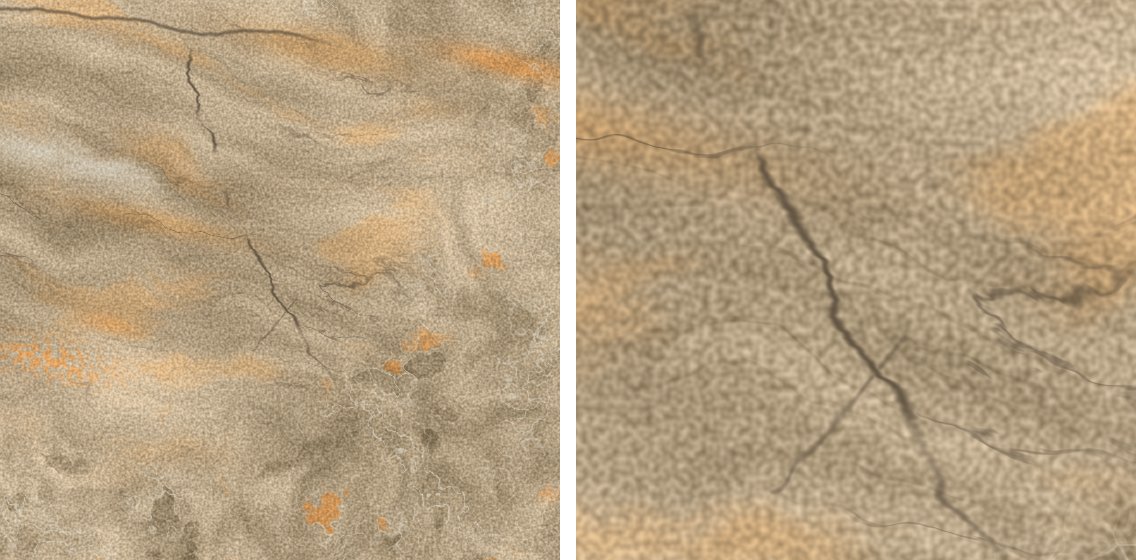
Left: the whole. Right: its middle third, enlarged.
Write a WebGL 1 fragment shader that draws this texture.

```glsl
precision highp float;
uniform vec2 u_resolution;

#define STONE_DARK vec3(0.54, 0.47, 0.36)
#define STONE_LIGHT vec3(0.86, 0.78, 0.66)
#define OCHRE vec3(0.80, 0.63, 0.42)
#define RUST vec3(0.83, 0.58, 0.32)
#define CALCITE vec3(0.91, 0.87, 0.79)
#define FISSURE vec3(0.33, 0.28, 0.22)
#define DIP 0.22
#define GRAIN 0.5
#define STRATA_CONTRAST 0.42
#define CLAST_SCALE 21.0

float hash(vec2 p) {
  vec3 h = fract(vec3(p.xyx) * 0.1031);
  h += dot(h, h.yzx + 33.33);
  return fract((h.x + h.y) * h.z);
}

float corner(vec2 cell, vec2 offset) {
  float angle = 6.2832 * hash(cell);
  return dot(vec2(cos(angle), sin(angle)), offset);
}

// Gradient noise, about -0.7 to 0.7
float noise(vec2 p) {
  vec2 i = floor(p), f = fract(p);
  vec2 u = f * f * f * (f * (f * 6.0 - 15.0) + 10.0);
  vec2 e = vec2(1.0, 0.0);
  return mix(mix(corner(i, f), corner(i + e, f - e), u.x),
             mix(corner(i + e.yx, f - e.yx), corner(i + 1.0, f - 1.0), u.x), u.y);
}

float fbm(vec2 p) {
  float sum = 0.0, amp = 1.0;
  for (int k = 0; k < 5; k++) {
    sum += amp * noise(p);
    p = mat2(1.6, 1.2, -1.2, 1.6) * p + 7.3;
    amp *= 0.5;
  }
  return sum;
}

// Cell centre distance, border distance and cell id
vec3 voronoi(vec2 p) {
  vec2 i = floor(p);
  float near = 9.0, second = 9.0, id = 0.0;
  for (int y = -1; y <= 1; y++)
    for (int x = -1; x <= 1; x++) {
      vec2 c = i + vec2(float(x), float(y));
      float d = length(c + vec2(hash(c), hash(c + 57.0)) - p);
      if (d < near) { second = near; near = d; id = hash(c + 113.0); }
      else second = min(second, d);
    }
  return vec3(near, second - near, id);
}

float thread(float v, float width) { return 1.0 - smoothstep(0.0, width, abs(v)); }

vec2 toBed(vec2 p) { return mat2(cos(DIP), sin(DIP), -sin(DIP), cos(DIP)) * p; }

// Soft lens lying along the bedding
float lens(vec2 p, vec2 centre, vec2 radius) {
  vec2 d = toBed(p - centre) / radius;
  return exp(-dot(d, d));
}

float segment(vec2 p, vec2 a, vec2 b) {
  vec2 ab = b - a;
  return length(p - a - ab * clamp(dot(p - a, ab) / dot(ab, ab), 0.0, 1.0));
}

void main() {
  vec2 p = gl_FragCoord.xy / u_resolution.y;
  vec2 warp = vec2(fbm(p * 3.0), fbm(p * 3.0 + 17.0));
  vec2 jitter = vec2(noise(p * 45.0), noise(p * 45.0 + 31.0));

  // Broken stone lies to the right, along the bottom and in the top corner
  float side = max(max(p.x - 0.8 * p.y - 0.3, 0.25 - p.y), 0.6 * (p.x - 0.5) + p.y - 0.95);
  float breccia = smoothstep(-0.1, 0.14, side + 0.12 * warp.x);
  float bedded = 1.0 - breccia;

  // Bedding and its dark seams
  vec2 bed = toBed(p) + vec2(0.0, 0.07 * warp.y);
  float strata = fbm(bed * vec2(2.5, 15.0));
  float wrinkle = 0.3 * fbm(bed * vec2(9.0, 32.0));
  float seam = thread(noise(bed * vec2(2.0, 11.0) + 5.0) + wrinkle, 0.04)
             * smoothstep(0.0, 0.35, noise(bed * vec2(3.0, 7.0) + 40.0));
  float hairline = thread(noise(bed * vec2(4.0, 25.0) + 61.0) + wrinkle, 0.09)
                 * smoothstep(-0.1, 0.3, noise(bed * vec2(4.0, 9.0) + 23.0));

  // Clasts and their borders
  vec3 clast = voronoi(p * CLAST_SCALE + warp * 1.5 + jitter * 0.5);
  vec3 block = voronoi(p * CLAST_SCALE * 0.5 + warp + jitter * 0.3);
  vec3 crumb = voronoi(p * CLAST_SCALE * 2.6 + jitter);
  float cluster = smoothstep(0.0, 0.35, fbm(p * 4.5 + 30.0));
  float shadowed = smoothstep(0.6, 0.75, clast.z) * smoothstep(0.03, 0.2, clast.y)
                 + 0.6 * smoothstep(0.6, 0.7, block.z) * smoothstep(0.02, 0.12, block.y);

  // Stone tone
  float grain = noise(p * 235.0) + 0.7 * noise(p * 150.0 + 11.0);
  float tone = 0.55 + 0.33 * fbm(p * 2.5 + 9.0) + GRAIN * grain;
  tone += mix(STRATA_CONTRAST * strata, 0.4 * fbm(p * 14.0 + warp * 2.0), breccia);
  tone -= 0.35 * shadowed * cluster * breccia + 0.22 * hairline * bedded;
  tone += 0.16 * thread(crumb.y, 0.16) * breccia * smoothstep(-0.1, 0.3, noise(p * 7.0));
  vec3 color = mix(STONE_DARK, STONE_LIGHT, clamp(tone, -0.25, 1.15));
  float shade = 0.78 + 0.4 * clamp(tone, 0.0, 1.0);

  // Ochre beds and rusty spots
  float ochre = 0.6 * smoothstep(0.05, 0.5, fbm(bed * vec2(3.0, 9.0) + 70.0)) * bedded;
  ochre += lens(p, vec2(0.27, 0.605), vec2(0.16, 0.02)) + lens(p, vec2(0.58, 0.91), vec2(0.15, 0.03));
  color = mix(color, OCHRE * shade, min(ochre, 0.8));
  float speckle = smoothstep(-0.1, 0.3, noise(p * 75.0) + 0.4 * strata);
  float rust = lens(p, vec2(0.08, 0.36), vec2(0.12, 0.035)) * speckle
             + lens(p, vec2(0.91, 0.885), vec2(0.12, 0.022))
             + 0.6 * lens(p, vec2(0.2, 0.42), vec2(0.05, 0.015));
  rust += (1.0 - smoothstep(0.08, 0.14, clast.z)) * (1.0 - smoothstep(0.25, 0.5, clast.x))
        * breccia * smoothstep(-0.1, 0.25, noise(p * 5.0 + 80.0));
  color = mix(color, RUST * shade, min(rust, 0.85));

  // Pale calcite streaks and veins
  float streak = lens(p, vec2(0.13, 0.715), vec2(0.17, 0.03)) * smoothstep(-0.2, 0.35, strata + wrinkle);
  float vein = thread(noise(p * 12.0 + warp * 3.0) + 0.35 * fbm(p * 32.0), 0.06)
             * smoothstep(0.0, 0.35, noise(p * 6.0 + 90.0));
  float border = thread(clast.y, 0.1) * smoothstep(0.0, 0.4, noise(p * 8.0 + 50.0));
  float pale = streak + breccia * (0.8 * vein + 0.65 * border);
  color = mix(color, CALCITE * (0.9 + 0.12 * grain), clamp(pale, 0.0, 0.85));

  // Main fissure, its branch and the long upper seam
  float fall = max(0.97 - p.y, 0.0);
  float path = 0.33 + 0.55 * pow(fall, 1.7) + 0.02 * fbm(vec2(p.y * 18.0, 3.0));
  float crack = thread(p.x - path, 0.005 + 0.004 * noise(vec2(p.y * 25.0, 6.0)))
              * smoothstep(0.3, 0.4, p.y) * (1.0 - smoothstep(0.95, 0.98, p.y))
              * smoothstep(-0.25, 0.1, noise(vec2(p.y * 13.0, 8.4)));
  float branch = thread(segment(p + 0.008 * jitter, vec2(0.53, 0.465), vec2(0.45, 0.375)), 0.003);
  float upper = thread(p.y - 0.99 + 0.12 * p.x - 0.025 * fbm(vec2(p.x * 5.0, 2.0)), 0.006)
              * (1.0 - smoothstep(0.5, 0.64, p.x));
  float dark = max(max(0.8 * crack, 0.4 * branch), max(0.65 * upper, 0.5 * seam * bedded));
  gl_FragColor = vec4(mix(color, FISSURE, dark), 1.0);
}
```
